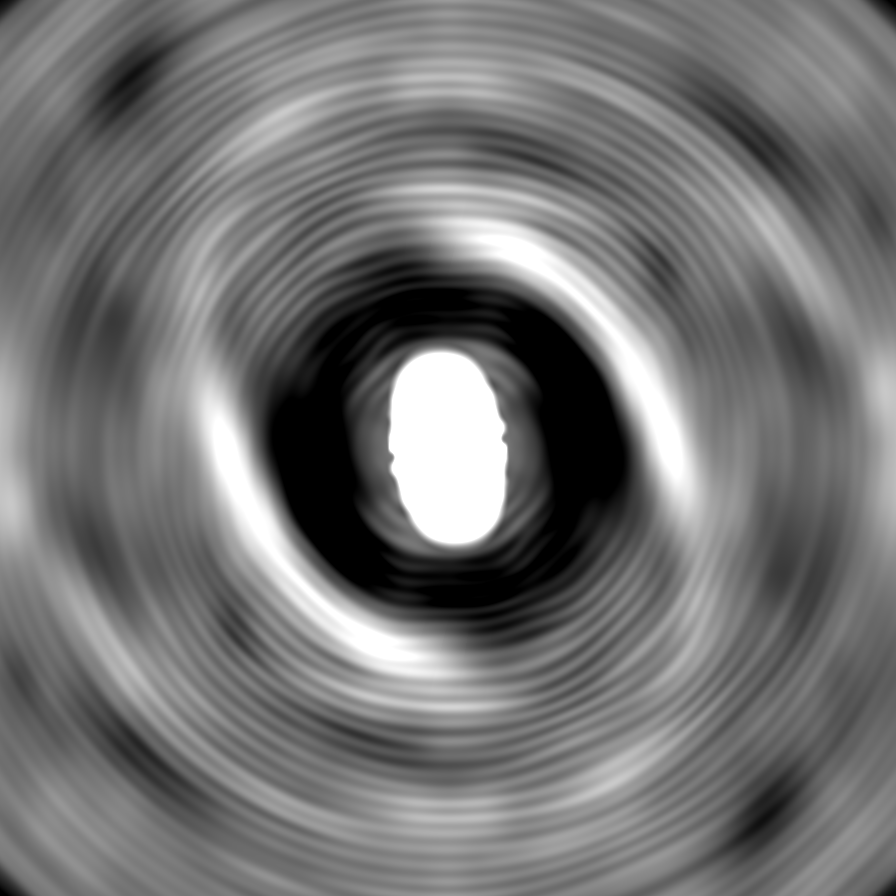
Give the GLSL for this background, as a Shadertoy shader.

```glsl
// Grey interference pattern: a white core in a dark ring, two bright arcs and fine ripples.
#define BASE_GREY 0.46
#define CORE_SIZE vec2(0.059, 0.102)
#define CORE_TILT 0.10
#define RING_RADIUS 0.158
#define RING_WIDTH 0.056
#define RING_DEPTH 0.43
#define ARC_WIDTH 0.031
#define ARC_GAIN 0.68
#define RIPPLE_SPACING 0.0175
#define RIPPLE_GAIN 0.065
#define GRAIN_GAIN 0.34

float hash(vec3 p) {
    p = fract(p * vec3(0.1031, 0.1130, 0.0973));
    p += dot(p, p.yzx + 33.33);
    return fract((p.x + p.y) * p.z);
}

// Smooth value noise between 0 and 1
float noise(vec3 p) {
    vec3 cell = floor(p), f = fract(p);
    f = f * f * (3.0 - 2.0 * f);
    vec2 e = vec2(0.0, 1.0);
    vec4 low = vec4(hash(cell), hash(cell + e.yxx), hash(cell + e.xyx), hash(cell + e.yyx));
    vec4 high = vec4(hash(cell + e.xxy), hash(cell + e.yxy), hash(cell + e.xyy), hash(cell + e.yyy));
    vec4 layer = mix(low, high, f.z);
    vec2 row = mix(layer.xz, layer.yw, f.x);
    return mix(row.x, row.y, f.y);
}

// Stretched soft spot
float spot(vec2 p, vec2 center, float angle, vec2 size) {
    float c = cos(angle), s = sin(angle);
    vec2 d = p - center;
    vec2 q = vec2(c * d.x + s * d.y, c * d.y - s * d.x) / size;
    return exp(-dot(q, q));
}

// Spot with its twin across the center
float twinSpot(vec2 p, vec2 center, float angle, vec2 size) {
    return spot(p, center, angle, size) + spot(-p, center, angle, size);
}

// Glow along a curved path, fading towards both ends
float arcGlow(vec2 p) {
    const int STEPS = 20;
    vec2 start = vec2(-0.075, 0.248), bend = vec2(0.2300, 0.2400), end = vec2(0.285, -0.160);
    vec2 a = start;
    float nearest = 1.0, along = 0.0;
    for (int i = 1; i <= STEPS; i++) {
        float t = float(i) / float(STEPS);
        vec2 b = mix(mix(start, bend, t), mix(bend, end, t), t);
        float h = clamp(dot(p - a, b - a) / dot(b - a, b - a), 0.0, 1.0);
        float d = length(p - mix(a, b, h));
        if (d < nearest) {
            nearest = d;
            along = t + (h - 1.0) / float(STEPS);
        }
        a = b;
    }
    float fade = smoothstep(0.0, 0.24, along) * (1.0 - 0.9 * smoothstep(0.76, 1.0, along));
    return fade * exp(-pow(nearest / ARC_WIDTH, 2.0));
}

void mainImage(out vec4 fragColor, in vec2 fragCoord) {
    vec2 p = fragCoord / iResolution.xy - 0.5;
    float r = length(p);
    vec2 dir = p / max(r, 0.0001);
    // Doubled angle makes the polar noise symmetric about the center
    vec2 twin = vec2(dir.x * dir.x - dir.y * dir.y, 2.0 * dir.x * dir.y);
    float upright = smoothstep(0.15, 0.85, abs(dir.y));
    // Broad light and dark patches
    float v = BASE_GREY;
    v += 0.28 * twinSpot(p, vec2(-0.188, 0.363), 0.60, vec2(0.085, 0.032));
    v += 0.24 * twinSpot(p, vec2(0.375, 0.215), -0.87, vec2(0.150, 0.030));
    v += 0.32 * twinSpot(p, vec2(-0.500, 0.010), 1.57, vec2(0.130, 0.036));
    v += 0.13 * twinSpot(p, vec2(0.020, 0.430), 0.00, vec2(0.200, 0.050));
    v += 0.20 * twinSpot(p, vec2(0.040, 0.272), -0.15, vec2(0.130, 0.025));
    v += 0.14 * twinSpot(p, vec2(-0.275, 0.190), 1.35, vec2(0.090, 0.035));
    v -= 0.36 * twinSpot(p, vec2(-0.354, 0.415), 1.00, vec2(0.085, 0.034));
    v -= 0.22 * twinSpot(p, vec2(0.353, 0.345), -0.75, vec2(0.120, 0.035));
    v -= 0.20 * twinSpot(p, vec2(-0.390, 0.150), 1.20, vec2(0.110, 0.055));
    v -= 0.19 * twinSpot(p, vec2(0.390, 0.110), -1.00, vec2(0.090, 0.045));
    v -= 0.12 * twinSpot(p, vec2(0.020, 0.335), -0.05, vec2(0.160, 0.028));
    v -= 0.12 * twinSpot(p, vec2(0.250, 0.180), -1.00, vec2(0.080, 0.025));
    // Dark ring with heavier lobes
    v -= RING_DEPTH * exp(-pow((r - RING_RADIUS) / RING_WIDTH, 2.0));
    v -= 0.42 * twinSpot(p, vec2(0.150, 0.015), -1.25, vec2(0.085, 0.045));
    v -= 0.22 * twinSpot(p, vec2(0.110, 0.130), -0.80, vec2(0.080, 0.035));
    v -= 0.16 * twinSpot(p, vec2(-0.060, 0.200), 0.35, vec2(0.090, 0.030));
    // Bright arcs
    v += ARC_GAIN * (arcGlow(p) + arcGlow(-p));
    // Fine uneven rings, strongest above and below
    float drift = noise(vec3(twin * 1.3, r * 14.0));
    float ripple = cos(6.28318 * ((r - 0.117) / RIPPLE_SPACING + 1.2 * (drift - 0.5)));
    float strength = mix(0.15, 1.0, upright) * (0.2 + 1.2 * noise(vec3(twin * 1.8 + 9.0, r * 22.0)));
    v += RIPPLE_GAIN * ripple * strength * (1.0 - 0.75 * smoothstep(0.40, 0.60, r));
    // Streaky grain that follows the rings, softer patches at the sides
    float streaks = noise(vec3(twin * 1.6 + 20.0, r * 48.0)) - 0.5;
    vec3 patchAt = vec3(p * vec2(25.0, 15.0), 5.0);
    float patches = 0.5 * (noise(patchAt) + noise(vec3(-patchAt.xy, 5.0))) - 0.5;
    v += GRAIN_GAIN * (streaks * mix(0.35, 0.85, upright) + patches * mix(0.8, 0.3, upright));
    // White core with a slightly ragged edge
    vec2 q = abs(vec2(p.x + CORE_TILT * p.y, p.y)) / CORE_SIZE;
    float core = pow(pow(q.x, 2.4) + pow(q.y, 2.4), 1.0 / 2.4);
    core += 0.18 * (1.0 - upright) * (noise(vec3(twin * 3.0, r * 95.0)) - 0.5);
    v += 1.5 * (1.0 - smoothstep(0.90, 1.16, core));
    v += 0.15 * upright * exp(-pow((r - 0.117) / 0.011, 2.0));
    // Corners sink into black
    v -= 0.45 * smoothstep(0.672, 0.710, r);
    fragColor = vec4(vec3(clamp(v, 0.0, 1.0)), 1.0);
}
```
